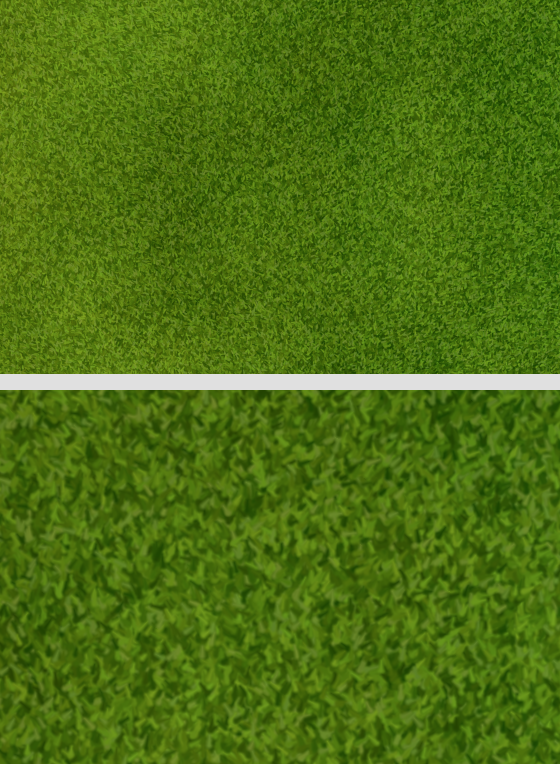
Top, the full canvas; bottom, a detail of the centre.
Reproduce this texture procedurally as a WebGL 1 fragment shader.

```glsl
precision highp float;
// Short mown lawn seen from above: dense tiny blades over soft light and dark patches.
uniform vec2 u_resolution;

#define BLADE_ROWS 142.0     // blade cells per canvas height
#define BLADE_LENGTH 0.75    // half length, in cells
#define BLADE_WIDTH 0.27     // half width, in cells
#define EDGE_SOFTNESS 0.33   // blade edge blur, in cells
#define TONE_CONTRAST 1.02   // spread of blade tones
#define PATCH_STRENGTH 0.75  // depth of the broad patches
#define PALE_SHARE 0.12      // share of pale, dry blades
#define DARK_GREEN vec3(0.150, 0.285, 0.010)
#define MID_GREEN vec3(0.300, 0.440, 0.045)
#define LIGHT_GREEN vec3(0.440, 0.605, 0.115)
#define PALE_GREEN vec3(0.430, 0.550, 0.180)

vec4 hash4(vec2 p) {
  vec4 q = fract(p.xyxy * vec4(0.1031, 0.1030, 0.0973, 0.1099));
  q += dot(q, q.wzxy + 33.33);
  return fract((q.xxyz + q.yzzw) * q.zywx);
}

float valueNoise(vec2 p) {
  vec2 cell = floor(p);
  vec2 f = fract(p);
  f = f * f * (3.0 - 2.0 * f);
  float low = mix(hash4(cell).x, hash4(cell + vec2(1.0, 0.0)).x, f.x);
  float high = mix(hash4(cell + vec2(0.0, 1.0)).x, hash4(cell + vec2(1.0)).x, f.x);
  return mix(low, high, f.y);
}

// Layered noise centred on zero
float fbm(vec2 p) {
  float sum = 0.0;
  float weight = 0.5;
  for (int i = 0; i < 4; i++) {
    sum += weight * (valueNoise(p) - 0.5);
    p = mat2(1.6, 1.2, -1.2, 1.6) * p + 17.3;
    weight *= 0.5;
  }
  return sum;
}

float softSpot(vec2 p, vec2 center, float radius) {
  vec2 d = (p - center) / radius;
  return exp(-dot(d, d));
}

// Broad light and shade across the lawn
float patchTone(vec2 p, float across) {
  float tone = PATCH_STRENGTH * fbm(p * 4.5 + 31.0);
  tone += mix(0.16, -0.16, across);
  tone -= 0.26 * softSpot(p, vec2(0.56, 0.50), 0.17);
  tone -= 0.20 * softSpot(p, vec2(0.80, 0.82), 0.20);
  tone += 0.16 * softSpot(p, vec2(0.20, 0.95), 0.35);
  return tone;
}

vec3 grassColor(float tone) {
  vec3 shade = mix(MID_GREEN, DARK_GREEN, clamp(-tone, 0.0, 1.15));
  return mix(shade, LIGHT_GREEN, clamp(tone, 0.0, 1.15));
}

// Paints one layer of randomly turned blades over the colour below
vec3 paintBlades(vec3 color, vec2 p, float seed, float lean, float tone, float contrast) {
  vec2 cell = floor(p);
  for (int y = -1; y <= 1; y++) {
    for (int x = -1; x <= 1; x++) {
      vec2 id = cell + vec2(float(x), float(y));
      vec4 rnd = hash4(id + seed);
      vec4 look = hash4(id + seed + 71.7);
      vec2 d = p - id - 0.5 - 0.7 * (rnd.xy - 0.5);

      // Distance to a tapered stroke
      float angle = lean + 2.4 * (rnd.z - 0.5);
      vec2 dir = vec2(cos(angle), sin(angle));
      float along = dot(d, dir);
      float reach = BLADE_LENGTH * mix(0.6, 1.0, look.x);
      float dist = length(d - dir * clamp(along, -reach, reach));
      float width = BLADE_WIDTH * (1.0 - 0.3 * clamp(along / reach, -1.0, 1.0));
      float cover = 1.0 - smoothstep(width - EDGE_SOFTNESS, width + EDGE_SOFTNESS, dist);

      float bladeTone = tone + contrast * (2.0 * rnd.w - 1.0);
      vec3 blade = grassColor(bladeTone);
      float pale = step(1.0 - PALE_SHARE, look.y);
      blade = mix(blade, PALE_GREEN * (1.0 + 0.2 * tone), 0.85 * pale);
      blade.r += 0.05 * (look.z - 0.5);
      color = mix(color, blade, cover);
    }
  }
  return color;
}

void main() {
  vec2 p = gl_FragCoord.xy / u_resolution.y;
  float across = gl_FragCoord.x / u_resolution.x;
  float tone = patchTone(p, across);
  float contrast = TONE_CONTRAST * mix(0.88, 1.08, across);
  float lean = mix(2.3, 0.9, across) + 2.0 * fbm(p * 3.0 + 5.0);

  // Shaded ground, then two crossing layers of blades
  vec3 color = grassColor(tone - 0.5);
  vec2 q = p * BLADE_ROWS;
  color = paintBlades(color, q + 40.0, 3.0, lean, tone, contrast);
  vec2 turned = mat2(0.8, 0.6, -0.6, 0.8) * q + 250.0;
  color = paintBlades(color, turned, 57.0, lean + 0.6435, tone, contrast);

  // Yellower on the left, purer green on the right
  color.r += mix(0.022, -0.024, across) + 0.04 * fbm(p * 6.0 + 80.0);
  gl_FragColor = vec4(clamp(color, 0.0, 1.0), 1.0);
}
```
